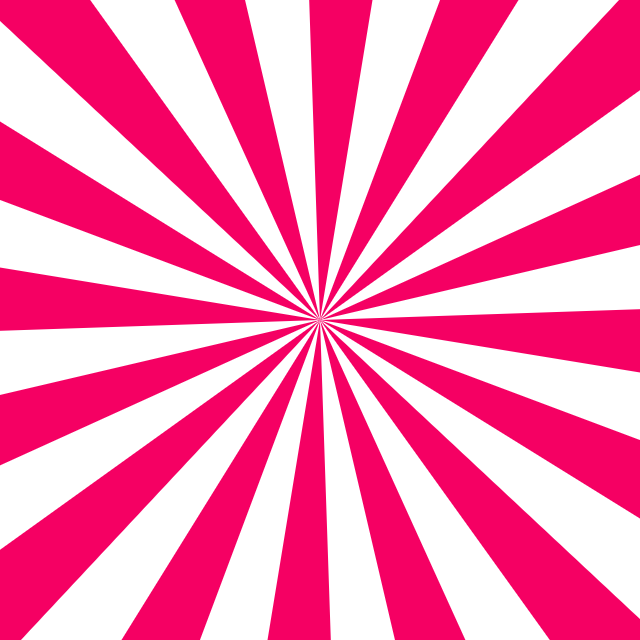
Reproduce this background procedurally as a three.js fragment shader.

```glsl
// Sunburst: equal pink and white rays that fan out from the canvas centre.
// The polar angle is folded into one repeating sector, and the distance to
// the nearest ray edge gives a smooth border of one pixel at any size.

#define RAY_COUNT 16.0
#define RAY_TILT_DEGREES -3.69
#define RAY_SHARE 0.5
#define CENTER vec2(0.5, 0.5)
#define RAY_COLOR vec3(0.961, 0.0, 0.388)
#define GAP_COLOR vec3(1.0, 1.0, 1.0)

varying vec2 vUv;

const float TAU = 6.2831853;

// Signed distance to the nearest ray edge, positive inside a ray
float rayDistance(vec2 p) {
  float radius = length(p);
  // Keep atan defined at the exact centre
  float angle = radius > 0.0 ? atan(p.y, p.x) : 0.0;
  float sector = TAU / RAY_COUNT;

  // Fold all sectors into one, with its ray along angle zero
  float turned = angle - radians(RAY_TILT_DEGREES);
  float local = mod(turned + 0.5 * sector, sector) - 0.5 * sector;
  return radius * sin(0.5 * sector * RAY_SHARE - abs(local));
}

void main() {
  // Size of one pixel in canvas units
  float pixel = max(length(dFdx(vUv)), length(dFdy(vUv)));

  // Edge coverage blends the two colours
  float coverage = clamp(0.5 + rayDistance(vUv - CENTER) / max(pixel, 1e-5), 0.0, 1.0);
  gl_FragColor = vec4(mix(GAP_COLOR, RAY_COLOR, coverage), 1.0);
}
```
